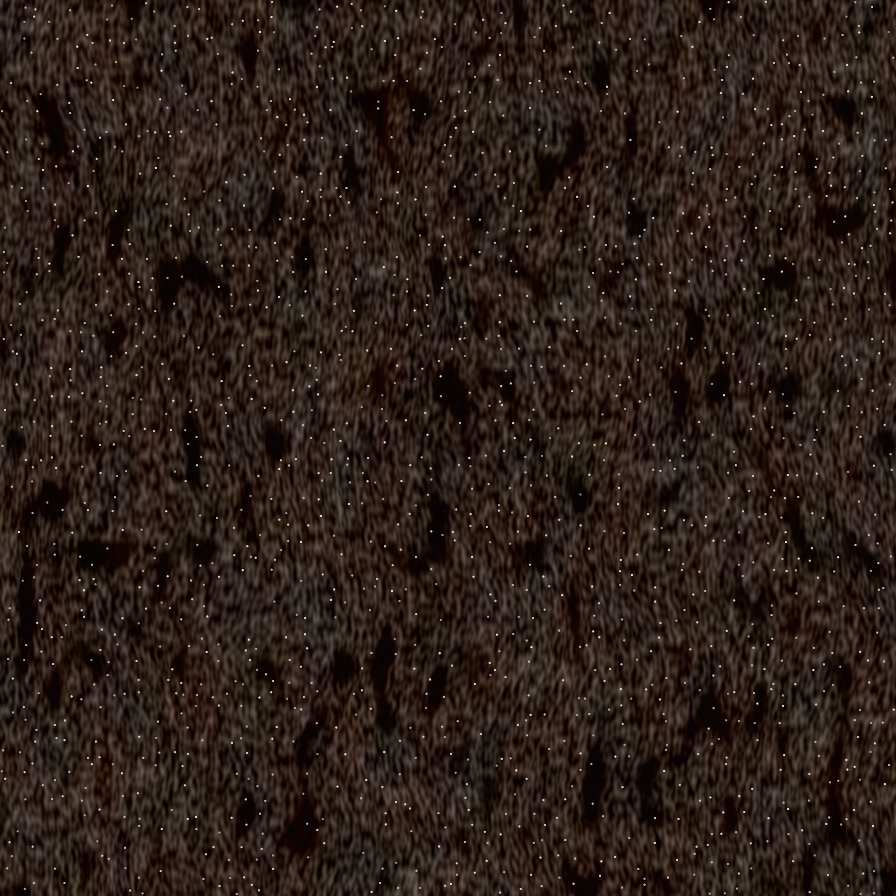
Reproduce this texture procedurally as a three.js fragment shader.

```glsl
varying vec2 vUv;

// Layer frequencies, in cells per canvas side
const vec2 FINE_FREQ = vec2(215.0, 88.0);
const vec2 FIBRE_FREQ = vec2(110.0, 44.0);
const vec2 CLUMP_FREQ = vec2(46.0, 22.0);
const vec2 PIT_FREQ = vec2(33.0, 16.0);
const vec2 PATCH_FREQ = vec2(7.0, 5.0);
const vec2 TINT_FREQ = vec2(19.0, 11.0);

// Layer strengths, in brightness
const float BASE_TONE = 0.178;
const float FINE_AMP = 0.24;
const float FIBRE_AMP = 0.15;
const float CLUMP_AMP = 0.09;
const float PATCH_AMP = 0.04;
const float PIT_DEPTH = 0.8;
const float PEBBLE_LIFT = 0.09;

// Gentle bending of the vertical grain
const float BEND_FREQ = 5.0;
const float BEND_AMP = 0.022;

// Colour
const vec3 BROWN_OFFSET = vec3(0.0, 0.054, 0.082);
const vec3 DARKEST = vec3(0.025, 0.012, 0.007);
const vec3 RED_TINT = vec3(0.035, -0.014, -0.012);
const vec3 COOL_TINT = vec3(-0.012, 0.002, 0.035);
const vec3 SPECK_COLOR = vec3(0.88, 0.85, 0.82);

// Bright specks
const float SPECK_GRID = 60.0;
const float SPECK_CHANCE = 0.44;
const float SPECK_CORE = 0.0007;
const float SPECK_EDGE = 0.0018;

vec2 hash2(vec2 p) {
  vec3 q = fract(p.xyx * vec3(0.1031, 0.1030, 0.0973));
  q += dot(q, q.yzx + 33.33);
  return fract((q.xx + q.yz) * q.zy);
}

float cornerGradient(vec2 cell, vec2 offset) {
  float angle = 6.28318 * hash2(cell).x;
  return dot(vec2(cos(angle), sin(angle)), offset);
}

float gradientNoise(vec2 p) {
  vec2 i = floor(p);
  vec2 f = fract(p);
  vec2 u = f * f * f * (f * (f * 6.0 - 15.0) + 10.0);
  vec2 e = vec2(1.0, 0.0);
  float low = mix(cornerGradient(i, f), cornerGradient(i + e.xy, f - e.xy), u.x);
  float high = mix(cornerGradient(i + e.yx, f - e.yx),
                   cornerGradient(i + e.xx, f - e.xx), u.x);
  return mix(low, high, u.y);
}

// One jittered dot per grid cell, kept clear of the cell borders
float specks(vec2 p) {
  vec2 cell = floor(p * SPECK_GRID);
  float margin = SPECK_EDGE * SPECK_GRID;
  vec2 center = mix(vec2(margin), vec2(1.0 - margin), hash2(cell + 71.0));
  vec2 traits = hash2(cell + 413.0);
  float dist = length(fract(p * SPECK_GRID) - center) / SPECK_GRID;
  float dotMask = 1.0 - smoothstep(SPECK_CORE, SPECK_EDGE, dist);
  return dotMask * step(traits.x, SPECK_CHANCE) * mix(0.6, 1.0, traits.y);
}

void main() {
  // Bent grain coordinates
  vec2 p = vUv;
  p.x += BEND_AMP * gradientNoise(vUv * BEND_FREQ + 9.0);

  // Layered vertical grain
  float broad = gradientNoise(p * PATCH_FREQ + 31.0);
  float tone = BASE_TONE + PATCH_AMP * broad;
  tone += FINE_AMP * gradientNoise(p * FINE_FREQ + 5.3);
  tone += FIBRE_AMP * gradientNoise(p * FIBRE_FREQ + 57.7);
  tone += CLUMP_AMP * gradientNoise(p * CLUMP_FREQ + 113.1);

  // Dark pits and a few paler pebbles
  float relief = gradientNoise(p * PIT_FREQ + 201.4);
  float pit = smoothstep(0.14, 0.5, relief - 0.3 * broad);
  float pebble = smoothstep(0.42, 0.65, -relief);
  tone = tone * (1.0 - PIT_DEPTH * pit) + PEBBLE_LIFT * pebble;

  // Brown ramp with drifting warm and cool tints
  vec3 color = vec3(tone) - BROWN_OFFSET;
  color += RED_TINT * gradientNoise(p * TINT_FREQ + 301.2);
  color += COOL_TINT * gradientNoise(p * TINT_FREQ + 377.9);
  color = max(color, DARKEST);

  color = mix(color, SPECK_COLOR, specks(vUv));
  gl_FragColor = vec4(color, 1.0);
}
```
